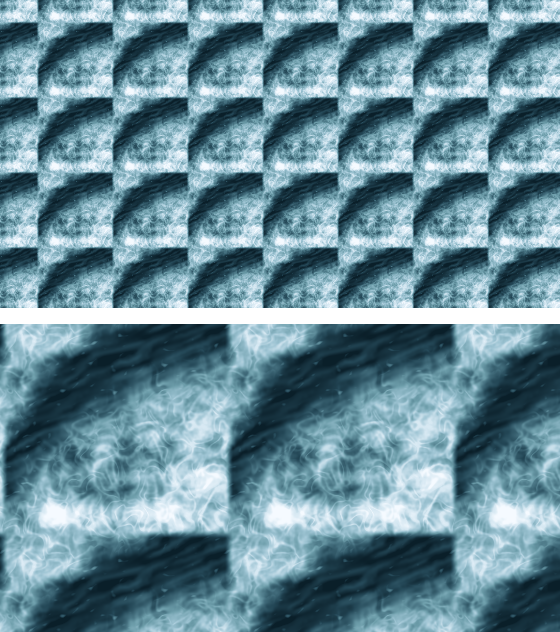
Top: the whole. Bottom: its middle third, enlarged.
This texture is drawn by a Shadertoy shader. Its source:

```glsl
const float TILE = 0.2437;                  // tile side, in canvas heights
const vec2 TILE_ORIGIN = vec2(0.118, 0.2005);
const float SEAM = 0.04;                    // blend width at tile borders

const vec3 WATER_TO_FOAM[6] = vec3[6](
    vec3(0.04, 0.12, 0.16), vec3(0.14, 0.28, 0.34), vec3(0.27, 0.44, 0.50),
    vec3(0.43, 0.62, 0.67), vec3(0.62, 0.77, 0.83), vec3(0.84, 0.91, 0.95));

vec2 hashGradient(vec2 cell) {
    vec2 h = vec2(dot(cell, vec2(127.1, 311.7)), dot(cell, vec2(269.5, 183.3)));
    return fract(sin(h) * 43758.55) * 2.0 - 1.0;
}

float gradientNoise(vec2 p) {
    vec2 i = floor(p), f = fract(p);
    vec2 s = f * f * f * (f * (f * 6.0 - 15.0) + 10.0);
    vec2 e = vec2(1.0, 0.0);
    float low = mix(dot(hashGradient(i), f),
                    dot(hashGradient(i + e.xy), f - e.xy), s.x);
    float high = mix(dot(hashGradient(i + e.yx), f - e.yx),
                     dot(hashGradient(i + e.xx), f - e.xx), s.x);
    return mix(low, high, s.y);
}

float fbm(vec2 p) {
    float sum = 0.0, amplitude = 0.6;
    for (int i = 0; i < 4; i++) {
        sum += amplitude * gradientNoise(p);
        p = mat2(1.6, 1.2, -1.2, 1.6) * p + 7.3;
        amplitude *= 0.55;
    }
    return sum;
}

float blob(vec2 p, vec2 center, vec2 radius) {
    vec2 e = (p - center) / radius;
    return exp(-dot(e, e));
}

// Thin curling threads, 1 along each thread
float threads(vec2 p, float scale) {
    vec2 curl = vec2(gradientNoise(p * scale * 0.6), gradientNoise(p * scale * 0.6 + 31.0));
    return 1.0 - smoothstep(0.0, 0.24, abs(gradientNoise(p * scale + curl * 1.8)));
}

// Smooth dark swell with slanted ripples; depth is measured below its crest
float waterTone(vec2 p, float depth) {
    vec2 along = mat2(0.92, 0.39, -0.39, 0.92) * p;
    float ripple = gradientNoise(along * vec2(7.0, 32.0) + fbm(p * 6.0));
    float glint = smoothstep(0.25, 0.6, gradientNoise(along * vec2(24.0, 42.0)));
    return 0.07 + 0.23 * smoothstep(0.0, 0.22, depth) + 0.28 * ripple + 0.3 * glint;
}

// Broken foam with white heaps and green hollows
float foamTone(vec2 p) {
    float heaps = blob(p, vec2(0.9, 0.75), vec2(0.13, 0.14))
                + blob(p, vec2(0.68, 0.93), vec2(0.17, 0.08))
                + blob(p, vec2(0.13, 0.1), vec2(0.16, 0.1))
                + blob(p, vec2(0.25, 0.92), vec2(0.13, 0.07));
    float hollows = blob(p, vec2(0.47, 0.83), vec2(0.16, 0.07))
                  + blob(p, vec2(0.3, 0.68), vec2(0.1, 0.1))
                  + 0.7 * blob(p, vec2(0.65, 0.64), vec2(0.14, 0.06));
    float lace = threads(p, 11.0) * 0.6 + threads(p + 3.7, 20.0) * 0.4;
    return 0.63 + 0.75 * fbm(p * 8.0) + 0.3 * lace + 0.25 * heaps - 0.4 * hollows;
}

// Brightness inside one tile, p runs right and down
float seaTone(vec2 p) {
    vec2 warp = vec2(fbm(p * 5.0), fbm(p * 5.0 + 17.0));
    vec2 q = p + 0.13 * warp;
    float depth = q.y - 0.02 - 0.78 * exp(-2.3 * q.x);
    float behind = 1.0 - smoothstep(-0.27, -0.1, depth);
    float ahead = smoothstep(0.14, 0.34, depth);
    float cover = max(behind * 0.9, ahead);
    float spray = threads(p + 9.1, 17.0) * smoothstep(0.06, 0.25, depth) * (1.0 - ahead);
    return mix(waterTone(p, depth), foamTone(p), cover) + 0.25 * spray;
}

float seaRow(vec2 p) {
    float blend = 1.0 - smoothstep(0.0, SEAM, p.x);
    return mix(seaTone(p), seaTone(p + vec2(1.0, 0.0)), blend);
}

float tiledSea(vec2 p) {
    float blend = 1.0 - smoothstep(0.0, SEAM, p.y);
    return mix(seaRow(p), seaRow(p + vec2(0.0, 1.0)), blend);
}

vec3 seaColor(float tone) {
    vec3 color = WATER_TO_FOAM[0];
    for (int i = 1; i < 6; i++)
        color = mix(color, WATER_TO_FOAM[i], clamp(tone * 5.0 - float(i - 1), 0.0, 1.0));
    return mix(color, vec3(0.96, 0.98, 1.0), smoothstep(1.0, 1.25, tone));
}

void mainImage(out vec4 fragColor, in vec2 fragCoord) {
    vec2 tile = fract((fragCoord / iResolution.y - TILE_ORIGIN) / TILE);
    float tone = tiledSea(vec2(tile.x, 1.0 - tile.y));
    fragColor = vec4(seaColor(tone), 1.0);
}
```
